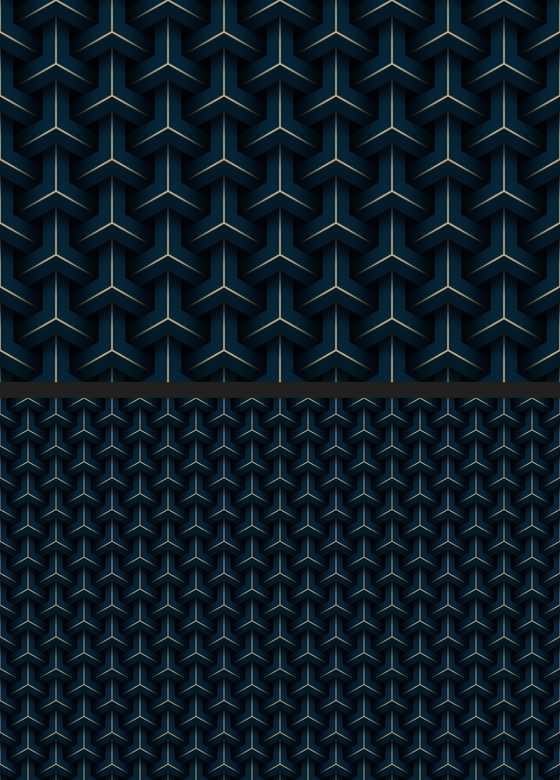
Top, the tile; bottom, the same tile 2 across and 2 down.
A Shadertoy shader for this pattern:

```glsl
const vec2 REPEATS = vec2(10.0, 6.0);   // columns (even, so the stagger wraps) and rows
const float BAR_HALF = 0.235;           // half width of the upright bar, in columns
const float ARM_HALF = 0.25;            // half height of a sloping arm, in rows
const float SLOPE = 0.5;                // rows dropped per column
const float LINE_HALF = 0.015;

const vec3 INK = vec3(0.002, 0.010, 0.016);
const vec3 NAVY = vec3(0.022, 0.142, 0.218);
const vec3 GOLD = vec3(0.76, 0.67, 0.50);

// Smooth coverage of the band |dist| < halfWidth
float band(float dist, float halfWidth, float pixel) {
    return clamp(0.5 + (halfWidth - abs(dist)) / pixel, 0.0, 1.0);
}

float fadeOut(float from, float to, float x) {
    return 1.0 - smoothstep(from, to, x);
}

// Signed height above the ridge of the nearest arm in a column
float ridgeHeight(float y, float reach, float columnIndex) {
    float stagger = 0.5 * (1.0 - mod(columnIndex, 2.0));
    float h = y - stagger + SLOPE * reach;
    return h - round(h);
}

// Two-faced sloping arm with a gilded ridge that thins toward its end
vec3 paintArm(vec3 under, float height, float reach, float pixel) {
    float lowerFace = clamp(0.5 - height / pixel, 0.0, 1.0);
    float shade = mix(0.08, 1.0, fadeOut(0.16, 0.80, reach));
    shade *= mix(1.0, 0.76 + 0.5 * height, lowerFace);
    vec3 face = mix(INK, NAVY, shade);

    float ridgeHalf = LINE_HALF * mix(1.1, 0.75, smoothstep(0.1, 0.7, reach));
    float gilt = band(height, ridgeHalf, pixel) * fadeOut(0.12, 0.72, reach);
    face = mix(face, GOLD, gilt);
    return mix(under, face, band(height, ARM_HALF, pixel));
}

// Upright bar, shadowed where it slips below the arms above it
vec3 paintBar(vec3 under, float offset, float rise, float pixel) {
    float shade = mix(0.16, 1.0, fadeOut(0.36, 0.78, rise));
    shade *= 1.0 - 0.06 * smoothstep(-pixel, pixel, offset);
    return mix(under, mix(INK, NAVY, shade), band(offset, BAR_HALF, pixel));
}

// Gilded centre line of the bar, ending at the arms above it
vec3 paintBarLine(vec3 under, float offset, float rise, vec2 pixel) {
    float visible = clamp(0.5 + (1.0 - ARM_HALF - rise) / pixel.y, 0.0, 1.0);
    float glow = mix(0.12, 0.95, fadeOut(0.25, 0.80, rise));
    return mix(under, GOLD, band(offset, LINE_HALF, pixel.x) * visible * glow);
}

void mainImage(out vec4 fragColor, in vec2 fragCoord) {
    vec2 grid = fragCoord / iResolution.xy * REPEATS;
    vec2 pixel = REPEATS / iResolution.xy;
    float slopePixel = length(vec2(SLOPE * pixel.x, pixel.y));

    // The nearest column overlaps the arms reaching in from the next one
    float nearColumn = round(grid.x);
    float offset = grid.x - nearColumn;
    float reach = abs(offset);
    float farReach = 1.0 - reach;
    float height = ridgeHeight(grid.y, reach, nearColumn);
    float farHeight = ridgeHeight(grid.y, farReach, nearColumn + 1.0);
    float rise = fract(height);

    vec3 color = paintArm(INK, farHeight, farReach, slopePixel);
    color = paintBar(color, offset, rise, pixel.x);
    color = paintArm(color, height, reach, slopePixel);
    color = paintBarLine(color, offset, rise, pixel);
    fragColor = vec4(color, 1.0);
}
```
